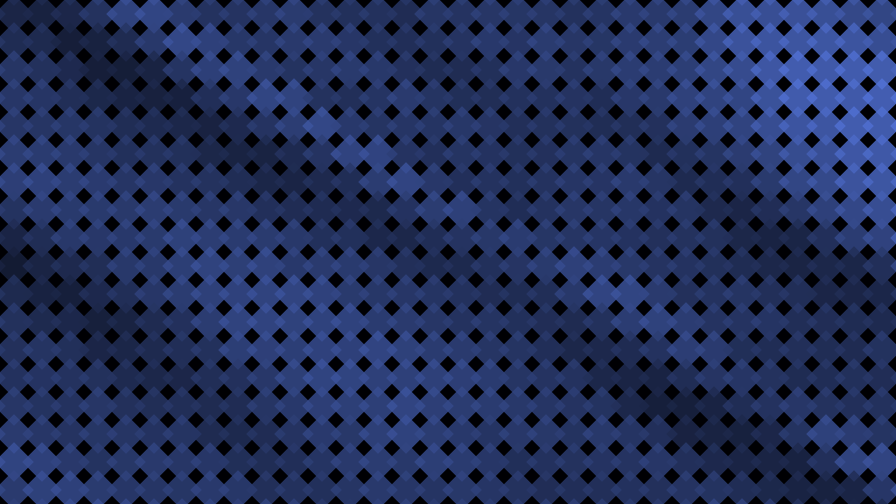
Write a Shadertoy shader that draws this pattern.

```glsl
// Lattice of translucent blue diamonds, 32 across and 18 down, on near-black.
// Neighbours overlap into small lighter diamonds and leave dark gaps at the
// cell corners; slanted bands and noise set the brightness of each diamond.

float hash(vec2 p) {
    vec3 q = fract(p.xyx * vec3(0.1031, 0.1030, 0.0973));
    q += dot(q, q.yzx + 33.33);
    return fract((q.x + q.y) * q.z);
}

float valueNoise(vec2 p) {
    vec2 i = floor(p), f = fract(p);
    f = f * f * (3.0 - 2.0 * f);
    return mix(mix(hash(i), hash(i + vec2(1, 0)), f.x),
               mix(hash(i + vec2(0, 1)), hash(i + vec2(1, 1)), f.x), f.y);
}

// Soft ridge of the given width around a centre line
float band(float x, float centre, float width) {
    float t = (x - centre) / width;
    return exp(-t * t);
}

// Brightness of one diamond; cells count from the upper left
float cellLight(vec2 cell) {
    vec2 c = cell + 0.5;
    float d = c.y - 0.61 * c.x;   // offset across the slanted bands
    float streak = valueNoise(vec2(c.x * 0.22, d * 0.55) + 40.0);
    float right = smoothstep(21.0, 31.0, c.x);

    float light = 0.375 + 0.10 * (streak - 0.5) + 0.05 * (hash(cell + 60.0) - 0.5);

    // Dark valley along the main diagonal, deepest at both ends
    light -= (0.08 + 0.08 * smoothstep(6.0, 14.0, abs(c.x - 14.0))) * band(d, -0.2, 1.4);
    // Glints above the valley, wide glow below it
    light += (0.04 + 0.14 * streak) * band(d, -2.6, 0.9) * smoothstep(2.0, 5.0, c.x);
    light += 0.11 * band(d, 5.4, 2.0) * (1.0 - smoothstep(14.0, 21.0, c.x));
    // Shadow and glow at the lower left
    light -= 0.13 * band(d, 9.2, 1.6) * (1.0 - smoothstep(3.0, 12.0, c.x));
    light += 0.08 * band(d, 16.0, 2.0);
    // Glow and shadow at the right
    light += 0.31 * band(d, -15.0, 4.5) * right;
    light -= 0.13 * band(d, -8.6, 1.8) * right;
    return clamp(light, 0.12, 0.75);
}

void mainImage(out vec4 fragColor, in vec2 fragCoord) {
    float pixel = 18.0 / iResolution.y;
    vec2 p = vec2(fragCoord.x, iResolution.y - fragCoord.y) * pixel;
    vec2 home = floor(p);
    vec3 color = vec3(0.0, 0.0, 0.01);

    // Layer the surrounding diamonds row by row, left to right
    for (int y = -1; y <= 1; y++) {
        for (int x = -1; x <= 1; x++) {
            vec2 cell = home + vec2(x, y);
            vec2 a = abs(p - cell - 0.5);
            // Unit square turned by 45 degrees
            float dist = (a.x + a.y) * 0.7071 - 0.5;
            float cover = 1.0 - smoothstep(-0.6 * pixel, 0.6 * pixel, dist);
            vec3 tint = vec3(0.38, 0.53, 1.0) * cellLight(cell) / 0.82;
            color = mix(color, tint, 0.82 * cover);
        }
    }
    fragColor = vec4(color, 1.0);
}
```
